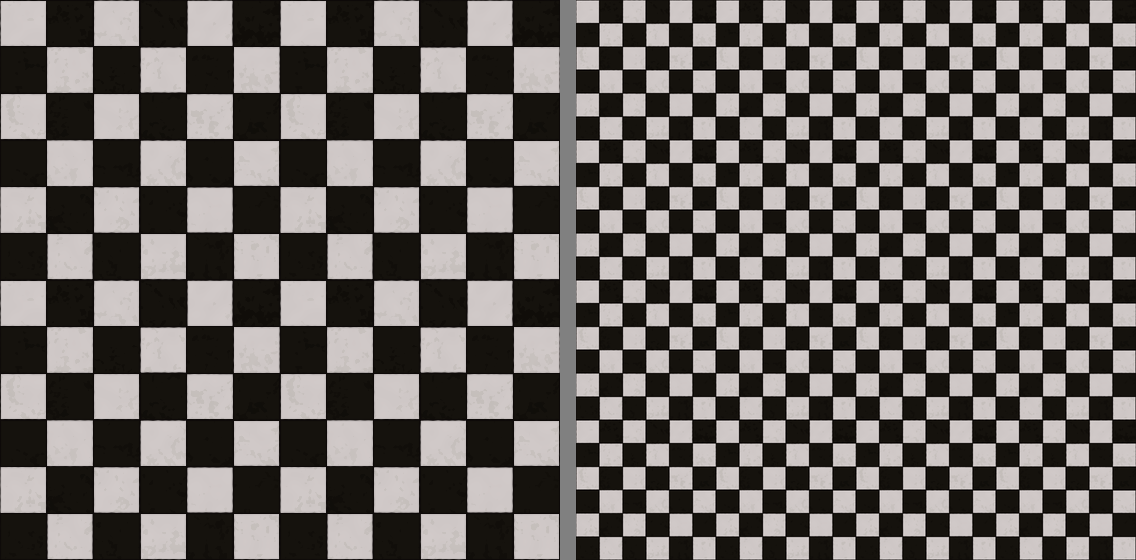
Left, the tile; right, the same tile 2 across and 2 down.
Reproduce this pattern procedurally as a three.js fragment shader.

```glsl
varying vec2 vUv;

const float TILES = 12.0;
const float WEAR_PERIOD = 6.0;
const vec3 DARK = vec3(0.083, 0.071, 0.051);
const vec3 LIGHT = vec3(0.812, 0.784, 0.780);
const vec3 DARK_STAIN = vec3(0.060, 0.049, 0.034);
const vec3 LIGHT_STAIN = vec3(0.765, 0.742, 0.727);
const vec3 GROUT = vec3(0.050, 0.036, 0.032);

float hash(vec2 p) {
  vec3 q = fract(vec3(p.xyx) * 0.1031);
  q += dot(q, q.yzx + 33.33);
  return fract((q.x + q.y) * q.z);
}

float cornerSlope(vec2 corner, vec2 offset, float period) {
  float angle = 6.2832 * hash(mod(corner, period) + 7.0);
  return dot(vec2(cos(angle), sin(angle)), offset);
}

// Gradient noise that wraps after a whole number of cells
float wrapNoise(vec2 p, float period) {
  vec2 i = floor(p);
  vec2 f = p - i;
  vec2 u = f * f * f * (f * (f * 6.0 - 15.0) + 10.0);
  vec2 e = vec2(1.0, 0.0);
  float low = mix(cornerSlope(i, f, period),
                  cornerSlope(i + e.xy, f - e.xy, period), u.x);
  float high = mix(cornerSlope(i + e.yx, f - e.yx, period),
                   cornerSlope(i + e.xx, f - e.xx, period), u.x);
  return mix(low, high, u.y);
}

float tileNoise(vec2 p, float frequency) {
  return wrapNoise(p * frequency, WEAR_PERIOD * frequency);
}

// Signed distance to a box centred on the origin, negative inside
float boxDistance(vec2 p, vec2 halfSize, float radius) {
  vec2 d = abs(p) - halfSize + radius;
  return length(max(d, 0.0)) + min(max(d.x, d.y), 0.0) - radius;
}

// Ragged patches, heavier toward the foot of each tile
float stainMask(vec2 p, float height, float amount) {
  float field = 0.50 * tileNoise(p, 2.0)
              + 0.55 * tileNoise(p, 6.0)
              + 0.35 * tileNoise(p, 13.0);
  field += 0.18 * (0.5 - height) + 0.12 * (amount - 0.5);
  return smoothstep(0.20, 0.29, field);
}

vec3 tileFace(vec2 p, float height, float isLight, float amount) {
  float stain = stainMask(p, height, amount);
  vec3 base = mix(DARK, LIGHT, isLight);
  vec3 worn = mix(DARK_STAIN, LIGHT_STAIN, isLight);
  float tone = 1.0 + 0.018 * tileNoise(p, 3.0);
  return mix(base, worn, stain * (0.55 + 0.35 * amount)) * tone;
}

void main() {
  vec2 p = vUv * TILES;
  vec2 cell = floor(p);
  vec2 local = fract(p);
  vec2 wearCell = mod(cell, WEAR_PERIOD);
  float isLight = mod(cell.x + cell.y, 2.0);
  float amount = hash(wearCell + 19.0);

  // Slightly uneven tile sizes and edges
  vec2 inset = mix(vec2(0.009), vec2(0.020),
                   vec2(hash(wearCell + 31.0), hash(wearCell + 53.0)));
  float edge = boxDistance(local - 0.5, 0.5 - inset, 0.012);
  edge += 0.005 * tileNoise(p, 9.0);

  // Face, soft rim shade, then grout
  vec3 color = tileFace(p, local.y, isLight, amount);
  color *= 1.0 - 0.07 * smoothstep(-0.045, 0.0, edge);
  color = mix(color, GROUT, smoothstep(-0.009, 0.009, edge));
  gl_FragColor = vec4(color, 1.0);
}
```
